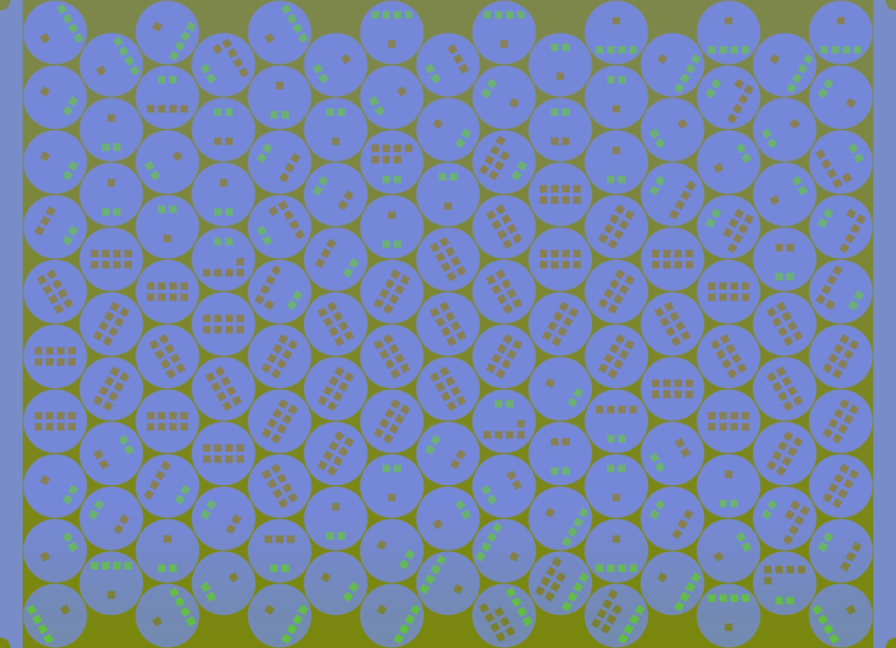
This pattern is drawn by a Shadertoy shader. Its source:

```glsl
const float DISC_SPACING = 0.1;
const float COLUMN_STEP = 0.0866;
const float DISC_RADIUS = 0.0492;
const float LAST_COLUMN = 14.0;
const float LAST_HALF_ROW = 18.0;
const float DOT_PITCH = 0.0172;
const float DOT_HALF = 0.0058;

// Integer hash of a lattice cell, 0 to 1
float hash(vec2 cell, uint seed) {
    uvec2 q = uvec2(ivec2(cell)) * uvec2(1597u, 3812u) + seed * 7919u;
    uint n = q.x ^ (q.y * 2713u + 977u);
    n = (n ^ (n >> 15)) * 73244475u;
    n = (n ^ (n >> 13)) * 73244475u;
    return float((n ^ (n >> 16)) & 65535u) / 65536.0;
}

float coverage(float dist, float softness) {
    return 1.0 - smoothstep(-softness, softness, dist);
}

// Closest disc of one sublattice; grid is in columns and half rows from the top
vec2 nearestCell(vec2 grid, float parity) {
    vec2 cell = 2.0 * round((grid - parity) * 0.5) + parity;
    return clamp(cell, vec2(parity), vec2(LAST_COLUMN, LAST_HALF_ROW) - parity);
}

vec2 cellCentre(vec2 cell) {
    return vec2((cell.x - 0.5 * LAST_COLUMN) * COLUMN_STEP,
                1.0 - 0.5 * DISC_SPACING * (cell.y + 1.0));
}

// Distance to a row of rounded squares starting at the given point
float dotRow(vec2 p, vec2 start, float count) {
    if (count < 0.5) return 1.0;
    p -= start;
    p.x -= DOT_PITCH * clamp(round(p.x / DOT_PITCH), 0.0, count - 1.0);
    float corner = 0.0012;
    vec2 q = abs(p) - DOT_HALF + corner;
    return length(max(q, 0.0)) + min(max(q.x, q.y), 0.0) - corner;
}

float rowStart(float count) {
    return -0.5 * DOT_PITCH * (min(count, 4.0) - 1.0);
}

// Number of brown and green dots in a cell
vec2 dotCounts(vec2 cell) {
    // A zigzag band of full discs crosses the middle
    float bandTop = min(7.0 + abs(cell.x - 1.0), 5.0 + abs(cell.x - 9.0));
    float depth = cell.y - bandTop;
    if (depth >= 0.0 && depth <= 4.0) return vec2(8.0, 0.0);

    bool outer = cell.y < 0.5 || cell.y > LAST_HALF_ROW - 0.5 || depth >= 10.0
              || (cell.y < 1.5 && hash(cell, 1u) > 0.4);
    if (outer) return vec2(depth >= 12.0 ? 7.0 : 1.0, 4.0);
    float pick = hash(cell, 2u);
    return vec2(1.0 + floor(7.0 * pick * pick), 2.0);
}

vec2 rotate(vec2 p, float angle) {
    float c = cos(angle), s = sin(angle);
    return vec2(c * p.x + s * p.y, c * p.y - s * p.x);
}

void mainImage(out vec4 fragColor, in vec2 fragCoord) {
    vec2 p = fragCoord / iResolution.y;
    float halfWidth = 0.5 * iResolution.x / iResolution.y;
    p.x -= halfWidth;
    float soft = max(1.0 / iResolution.y, 0.0014);

    // Vertical fades
    float lowFade = 1.0 - smoothstep(0.0, 0.25, p.y);
    vec3 olive = mix(vec3(0.48, 0.53, 0.06), vec3(0.49, 0.53, 0.29), smoothstep(0.0, 1.0, p.y));
    vec3 blue = mix(vec3(0.46, 0.53, 0.85), vec3(0.45, 0.54, 0.69), lowFade);
    vec3 brown = mix(vec3(0.53, 0.50, 0.33), vec3(0.48, 0.50, 0.17), lowFade);
    vec3 green = mix(vec3(0.42, 0.69, 0.46), vec3(0.38, 0.75, 0.24), lowFade);
    vec3 color = olive;

    // Side strips with notched corners
    float stripEdge = 0.5 * LAST_COLUMN * COLUMN_STEP + 0.5 * DISC_SPACING;
    vec2 toCorner = vec2(halfWidth - abs(p.x), min(p.y, 1.0 - p.y));
    float strip = max(stripEdge - abs(p.x), 0.016 - length(toCorner));
    color = mix(color, vec3(0.47, 0.55, 0.78), coverage(strip, soft));

    // Hexagonally packed discs
    vec2 grid = vec2(p.x / COLUMN_STEP + 0.5 * LAST_COLUMN,
                     (1.0 - p.y) / (0.5 * DISC_SPACING) - 1.0);
    vec2 evenCell = nearestCell(grid, 0.0);
    vec2 oddCell = nearestCell(grid, 1.0);
    bool evenCloser = distance(p, cellCentre(evenCell)) < distance(p, cellCentre(oddCell));
    vec2 cell = evenCloser ? evenCell : oddCell;
    vec2 local = p - cellCentre(cell);
    float disc = length(local) - DISC_RADIUS;
    vec3 face = mix(blue, vec3(0.47, 0.54, 0.72), 0.5 * smoothstep(-0.006, 0.0, disc));
    color = mix(color, face, coverage(disc, soft));

    // Dot groups turned by sixths of a circle
    local = rotate(local, floor(6.0 * hash(cell, 3u)) * radians(60.0));
    vec2 counts = dotCounts(cell);
    float brownY = counts.x > 7.5 ? 0.5 * DOT_PITCH : counts.x > 4.5 ? 0.021 : 0.018;
    vec2 brownStart = vec2(rowStart(counts.x), brownY);
    float brownDots = min(dotRow(local, brownStart, min(counts.x, 4.0)),
                          dotRow(local, brownStart - vec2(0.0, DOT_PITCH), counts.x - 4.0));
    float greenDots = dotRow(local, vec2(rowStart(counts.y), -0.027), counts.y);
    color = mix(color, brown, coverage(brownDots, soft));
    color = mix(color, green, coverage(greenDots, soft));

    fragColor = vec4(color, 1.0);
}
```
